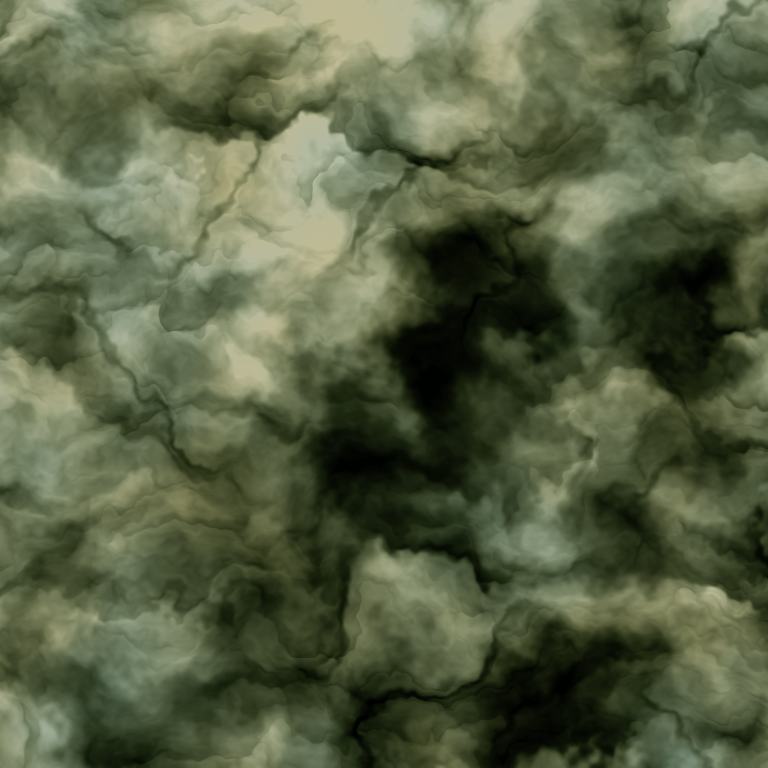
Write a Shadertoy shader that draws this texture.

```glsl
// Brooding green storm clouds: billowing lit puffs around deep dark hollows.
// Warped soft cellular domes give the puffs, gradient noise the wisps, and
// noisy capsule-shaped shadows the hollows; a colour ramp tints the sum.

#define BASE_TONE 3.6      // mean brightness, in ramp steps
#define CONTRAST 1.07      // spread around the middle tone
#define PUFF_SCALE 5.0     // large puffs across the canvas
#define PUFF_GAIN 1.45     // strength of the puff relief
#define WISP_SCALE 9.0     // frequency of the fine wisps
#define WISP_GAIN 2.1      // strength of the fine wisps
#define WARP 0.085         // distortion of the puff outlines
#define CREASE_DEPTH 1.4   // darkness of the thin folds

// Cloud colours from black to the brightest crest
const vec3 RAMP[8] = vec3[8](
    vec3(0.00, 0.008, 0.00), vec3(0.04, 0.06, 0.02),
    vec3(0.11, 0.15, 0.06), vec3(0.22, 0.26, 0.15),
    vec3(0.33, 0.37, 0.25), vec3(0.45, 0.49, 0.36),
    vec3(0.59, 0.62, 0.49), vec3(0.72, 0.73, 0.61));

// Hollows: end points of each capsule, then its radius and depth
const vec4 HOLLOW[4] = vec4[4](
    vec4(0.68, 0.66, 0.46, 0.36), vec4(0.90, 0.58, 0.86, 0.30),
    vec4(0.12, 0.09, 0.78, 0.08), vec4(0.00, 0.31, 0.13, 0.25));
const vec2 HOLLOW_SIZE[4] = vec2[4](
    vec2(0.11, 3.3), vec2(0.07, 2.2), vec2(0.09, 2.2), vec2(0.08, 1.5));

vec2 hash2(vec2 p) {
    vec3 q = fract(p.xyx * vec3(0.1031, 0.1030, 0.0973));
    q += dot(q, q.yzx + 33.33);
    return fract((q.xx + q.yz) * q.zy);
}

float corner(vec2 cell, vec2 offset) {
    float angle = 6.2832 * hash2(cell).x;
    return dot(vec2(cos(angle), sin(angle)), offset);
}

float gradientNoise(vec2 p) {
    vec2 i = floor(p), f = p - i, e = vec2(1.0, 0.0);
    vec2 u = f * f * f * (f * (f * 6.0 - 15.0) + 10.0);
    return mix(mix(corner(i, f), corner(i + e, f - e), u.x),
               mix(corner(i + e.yx, f - e.yx), corner(i + 1.0, f - 1.0), u.x), u.y);
}

float fbm(vec2 p, int octaves) {
    float sum = 0.0, amp = 1.0;
    for (int k = 0; k < octaves; k++) {
        sum += amp * gradientNoise(p);
        p = mat2(1.6, 1.2, -1.2, 1.6) * p + 17.3;
        amp *= 0.56;
    }
    return sum;
}

// Soft cellular dome, lit from above; higher sharpness gives harder edges
float puff(vec2 p, float sharpness) {
    vec2 cell = floor(p);
    float weight = 0.0, facing = 0.0;
    for (int y = -1; y <= 1; y++)
    for (int x = -1; x <= 1; x++) {
        vec2 c = cell + vec2(x, y);
        vec2 d = p - c - hash2(c + 61.0);
        float w = exp(-sharpness * dot(d, d));
        weight += w;
        facing += w * d.y;
    }
    float dome = 0.25 + log(weight) / sharpness;
    return 1.5 * dome + 1.1 * facing / weight;
}

// Summed darkness of the hollows
float hollows(vec2 p) {
    float dark = 0.0;
    for (int k = 0; k < 4; k++) {
        vec2 a = HOLLOW[k].xy, ab = HOLLOW[k].zw - a, ap = p - a;
        float d = length(ap - ab * clamp(dot(ap, ab) / dot(ab, ab), 0.0, 1.0));
        d /= HOLLOW_SIZE[k].x;
        dark += HOLLOW_SIZE[k].y * exp(-d * d);
    }
    return dark;
}

vec3 cloudColour(float tone) {
    float t = clamp(tone + 1.0, 0.0, 6.999);
    int k = int(t);
    return mix(RAMP[k], RAMP[k + 1], t - float(k));
}

void mainImage(out vec4 fragColor, in vec2 fragCoord) {
    vec2 p = fragCoord / iResolution.y;

    // Turbulent distortion of all the outlines
    vec2 warp = vec2(fbm(p * 5.0 + 3.7, 5), fbm(p * 5.0 + 41.2, 5));
    vec2 q = p + WARP * warp;

    // Broad light and shade
    float dark = hollows(p + 0.15 * warp);
    float tone = BASE_TONE - dark + 1.2 * (p.y - 0.5);
    tone += 1.8 * gradientNoise(p * 2.6 + 8.4);
    tone += 1.7 * fbm(q * 4.0 + 23.0, 3);

    // Puffs in three sizes, crisp in some places and hazy in others
    float crisp = smoothstep(-0.25, 0.3, gradientNoise(p * 3.5 + 70.0));
    float sharpness = mix(10.0, 34.0, crisp);
    float relief = 0.0, amp = PUFF_GAIN, scale = PUFF_SCALE;
    for (int k = 0; k < 3; k++) {
        relief += amp * puff(q * scale + float(k) * 9.1, sharpness);
        amp *= 0.55;
        scale *= 2.1;
    }

    // Thin dark folds and fine wisps
    float fold = abs(gradientNoise(q * 4.5 + 90.0));
    relief -= CREASE_DEPTH * crisp * (1.0 - smoothstep(0.0, 0.07, fold));
    relief += WISP_GAIN * fbm(vec2(0.85, 1.2) * WISP_SCALE * (p + 0.4 * WARP * warp), 5);
    tone += relief * (1.0 - 0.12 * min(dark, 3.0));

    // Tint, with slight drifts between cool and warm green
    vec3 colour = cloudColour(2.7 + CONTRAST * (tone - 2.7));
    float drift = fbm(p * 4.0 + 120.0, 3);
    colour *= 1.0 + drift * vec3(-0.10, 0.0, 0.14);
    fragColor = vec4(colour, 1.0);
}
```
